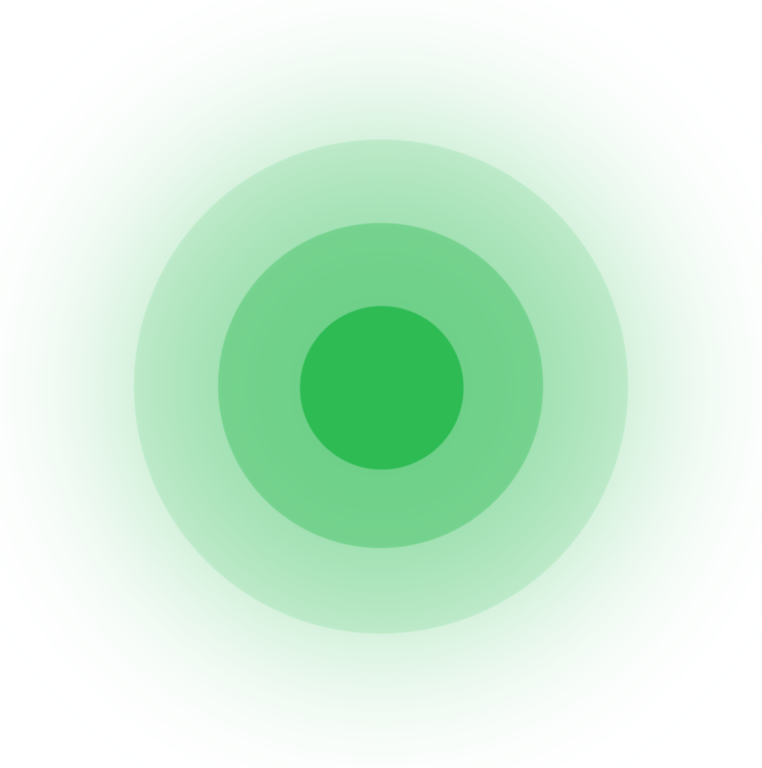
Reproduce this background procedurally as a Shadertoy shader.

```glsl
// Three concentric translucent green discs over a soft radial glow on white.

#define GREEN vec3(0.18, 0.735, 0.33)
#define PAPER vec3(1.0)
#define GLOW_STRENGTH 0.41
#define GLOW_RADIUS 0.352
#define GLOW_FALLOFF 3.2
// Discs: centre offset x, y, radius, opacity (in canvas heights)
#define OUTER_DISC vec4(0.0, -0.0033, 0.3216, 0.15)
#define MIDDLE_DISC vec4(-0.0005, -0.0020, 0.2116, 0.39)
#define INNER_DISC vec4(0.0010, -0.0050, 0.1065, 1.0)
#define EDGE_SOFTNESS 0.0016

// Opacity of a disc with a smooth edge
float discAlpha(vec2 p, vec4 disc) {
    float d = length(p - disc.xy) - disc.z;
    float edge = max(EDGE_SOFTNESS, 0.75 / iResolution.y);
    return disc.w * (1.0 - smoothstep(-edge, edge, d));
}

// Opacity of the blurred halo: flat in the middle, fading outward
float glowAlpha(vec2 p) {
    float r = length(p - OUTER_DISC.xy) / GLOW_RADIUS;
    return GLOW_STRENGTH * exp(-pow(r, GLOW_FALLOFF));
}

void mainImage(out vec4 fragColor, in vec2 fragCoord) {
    vec2 p = (fragCoord - 0.5 * iResolution.xy) / iResolution.y;

    // Halo first, then the discs from large to small
    vec3 color = mix(PAPER, GREEN, glowAlpha(p));
    color = mix(color, GREEN, discAlpha(p, OUTER_DISC));
    color = mix(color, GREEN, discAlpha(p, MIDDLE_DISC));
    color = mix(color, GREEN, discAlpha(p, INNER_DISC));

    fragColor = vec4(color, 1.0);
}
```
